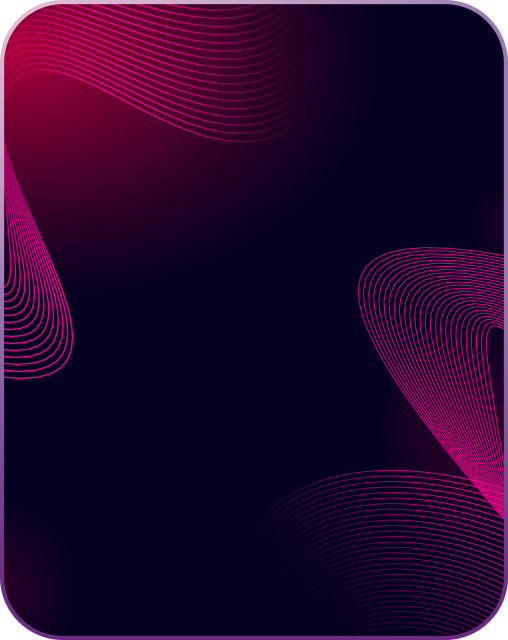
Reproduce this background procedurally as a WebGL 1 fragment shader.

```glsl
precision highp float;
// A dark rounded card with crimson corner glows and four fans of neon lines.
// Each fan blends one cubic Bezier curve into another and strokes the steps
// between them; a thin lavender frame is cut from a rounded box distance.

uniform vec2 u_resolution;

struct Curve { vec2 a, b, c, d; };

// Lengths are in canvas heights, with the origin at the lower left.
const float ASPECT = 0.793;
const float CORNER_RADIUS = 0.098;
const float FRAME_WIDTH = 0.0065;
const float LINE_HALF_WIDTH = 0.0011;
const float FINE_HALF_WIDTH = 0.0008;
const int MAX_LINES = 30;
const int SEGMENTS = 20;

const vec3 PAPER = vec3(1.0);
const vec3 NIGHT = vec3(0.018, 0.0, 0.122);
const vec3 CRIMSON = vec3(0.68, 0.0, 0.23);
const vec3 PLUM = vec3(0.26, 0.0, 0.17);
const vec3 NEON = vec3(0.97, 0.0, 0.58);
const vec3 FRAME_PINK = vec3(0.90, 0.76, 0.84);
const vec3 FRAME_LAVENDER = vec3(0.60, 0.48, 0.70);
const vec3 FRAME_VIOLET = vec3(0.42, 0.17, 0.50);

// Outermost and innermost curve of every fan
const Curve TOP_OUT = Curve(vec2(0.007, 0.846), vec2(0.078, 1.026), vec2(0.365, 0.596), vec2(0.521, 0.876));
const Curve TOP_IN = Curve(vec2(-0.078, 1.0), vec2(0.013, 1.169), vec2(0.378, 0.831), vec2(0.482, 1.078));
const Curve LEFT_OUT = Curve(vec2(0.004, 0.792), vec2(0.026, 0.648), vec2(0.241, 0.382), vec2(0.0, 0.411));
const Curve LEFT_IN = Curve(vec2(0.004, 0.766), vec2(0.007, 0.648), vec2(0.033, 0.544), vec2(0.0, 0.551));
const Curve RIGHT_OUT = Curve(vec2(0.797, 0.599), vec2(0.430, 0.668), vec2(0.534, 0.479), vec2(0.797, 0.177));
const Curve RIGHT_IN = Curve(vec2(0.797, 0.479), vec2(0.729, 0.531), vec2(0.768, 0.414), vec2(0.801, 0.180));
const Curve LOW_OUT = Curve(vec2(0.368, 0.141), vec2(0.449, 0.277), vec2(0.612, 0.290), vec2(0.797, 0.234));
const Curve LOW_IN = Curve(vec2(0.521, -0.016), vec2(0.573, 0.036), vec2(0.703, 0.036), vec2(0.797, -0.042));

float segmentDistance(vec2 p, vec2 a, vec2 b) {
  vec2 ab = b - a;
  return length(p - a - ab * clamp(dot(p - a, ab) / max(dot(ab, ab), 1e-8), 0.0, 1.0));
}

vec2 bezier(Curve k, float t) {
  float s = 1.0 - t;
  return s * s * s * k.a + 3.0 * s * t * (s * k.b + t * k.c) + t * t * t * k.d;
}

// Coverage of the lines that step from the outer to the inner curve
float fan(vec2 p, Curve o, Curve n, float count, float halfWidth) {
  vec2 low = min(min(min(o.a, o.b), min(o.c, o.d)), min(min(n.a, n.b), min(n.c, n.d)));
  vec2 high = max(max(max(o.a, o.b), max(o.c, o.d)), max(max(n.a, n.b), max(n.c, n.d)));
  if (any(lessThan(p, low - 0.01)) || any(greaterThan(p, high + 0.01))) return 0.0;
  float dist = 1.0;
  for (int i = 0; i < MAX_LINES; i++) {
    if (float(i) >= count) break;
    float m = float(i) / (count - 1.0);
    Curve k = Curve(mix(o.a, n.a, m), mix(o.b, n.b, m), mix(o.c, n.c, m), mix(o.d, n.d, m));
    vec2 last = k.a;
    for (int j = 1; j <= SEGMENTS; j++) {
      vec2 next = bezier(k, float(j) / float(SEGMENTS));
      dist = min(dist, segmentDistance(p, last, next));
      last = next;
    }
  }
  return clamp((halfWidth - dist) * u_resolution.y + 0.5, 0.0, 1.0);
}

float glow(vec2 p, vec2 center, vec2 radii, float falloff) {
  return pow(max(1.0 - length((p - center) / radii), 0.0), falloff);
}

float roundedBox(vec2 p, vec2 halfSize, float radius) {
  vec2 q = abs(p) - halfSize + radius;
  return length(max(q, 0.0)) + min(max(q.x, q.y), 0.0) - radius;
}

void main() {
  vec2 uv = gl_FragCoord.xy / u_resolution;
  vec2 p = uv * vec2(ASPECT, 1.0);

  // Background glows
  vec3 color = mix(NIGHT, CRIMSON, glow(p, vec2(0.025, 0.925), vec2(0.59, 0.41), 1.3));
  color = mix(color, PLUM, 0.7 * glow(p, vec2(0.74, 0.33), vec2(0.15, 0.18), 0.8));
  color = mix(color, PLUM, 0.6 * glow(p, vec2(0.0, 0.08), vec2(0.13, 0.15), 1.2));
  color = mix(color, PLUM, 0.4 * glow(p, vec2(0.80, 0.65), vec2(0.07, 0.08), 1.0));

  // Line fans, each with its own fade
  float topFade = (1.0 - smoothstep(0.18, 0.52, p.x)) * mix(0.25, 0.9, smoothstep(0.0, 0.16, p.x));
  float leftFade = mix(0.95, 0.45, smoothstep(0.52, 0.78, p.y));
  float lowFade = smoothstep(0.36, 0.95, p.x + 0.9 * (p.y - 0.13));
  color = mix(color, NEON, topFade * fan(p, TOP_OUT, TOP_IN, 17.0, LINE_HALF_WIDTH));
  color = mix(color, NEON, leftFade * fan(p, LEFT_OUT, LEFT_IN, 14.0, LINE_HALF_WIDTH));
  color = mix(color, NEON, lowFade * fan(p, LOW_OUT, LOW_IN, 30.0, FINE_HALF_WIDTH));
  color = mix(color, NEON, 0.85 * fan(p, RIGHT_OUT, RIGHT_IN, 26.0, FINE_HALF_WIDTH));

  // Frame and rounded corners
  float edge = roundedBox(p - 0.5 * vec2(ASPECT, 1.0), 0.5 * vec2(ASPECT, 1.0), CORNER_RADIUS);
  vec3 frame = mix(FRAME_VIOLET, FRAME_LAVENDER, smoothstep(0.0, 0.65, uv.y));
  frame = mix(frame, FRAME_PINK, glow(p, vec2(0.0, 1.0), vec2(0.75, 0.45), 0.7));
  color = mix(color, frame, clamp((edge + FRAME_WIDTH) * u_resolution.y + 0.5, 0.0, 1.0));
  color = mix(color, PAPER, clamp(edge * u_resolution.y + 0.5, 0.0, 1.0));

  gl_FragColor = vec4(color, 1.0);
}
```
